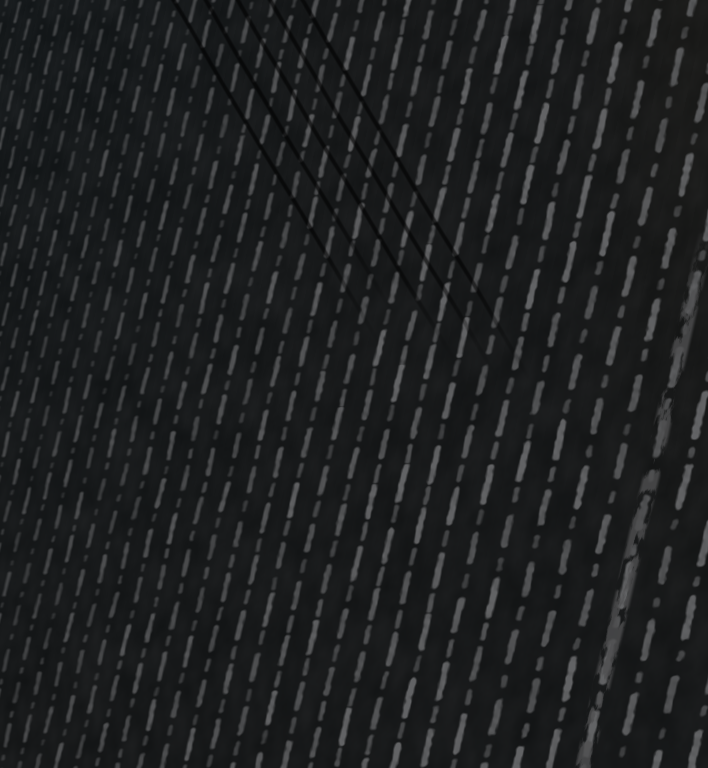
Write a WebGL 1 fragment shader that draws this texture.

```glsl
precision highp float;
// Dark woven mesh seen at an angle: leaning columns of pale stitches that widen
// to the right. Each column is a log-spaced cell, each stitch a capsule distance;
// noise adds uneven thread, diagonal creases and one frayed column.

uniform vec2 u_resolution;

const float LEAN = 0.23;          // sideways drift of a column per unit of height
const float COLUMN_DENSITY = 35.4;
const float COLUMN_GROWTH = 1.11;
const float TWILL_STEP = 0.36;    // stitch offset between neighbouring columns
const float FRAYED_COLUMN = 23.0;

const vec3 GAP_COLOR = vec3(0.072, 0.079, 0.082);
const vec3 CLOTH_COLOR = vec3(0.125, 0.130, 0.134);
const vec3 STITCH_COLOR = vec3(0.385, 0.388, 0.395);
const vec3 FRAY_COLOR = vec3(0.31, 0.31, 0.315);

float hash(vec2 p) {
  vec3 q = fract(vec3(p.xyx) * 0.1031);
  q += dot(q, q.yzx + 33.33);
  return fract((q.x + q.y) * q.z);
}

float noise(vec2 p) {
  vec2 i = floor(p);
  vec2 f = fract(p);
  f = f * f * (3.0 - 2.0 * f);
  float low = mix(hash(i), hash(i + vec2(1.0, 0.0)), f.x);
  float high = mix(hash(i + vec2(0.0, 1.0)), hash(i + 1.0), f.x);
  return mix(low, high, f.y);
}

float fbm(vec2 p) {
  float sum = 0.0;
  float weight = 0.5;
  for (int i = 0; i < 4; i++) {
    sum += weight * noise(p);
    p = p * 2.03 + 17.1;
    weight *= 0.5;
  }
  return sum / 0.9375;
}

// Column number across the cloth, and its inverse.
float columnAt(float across) {
  return COLUMN_DENSITY * log(1.0 + COLUMN_GROWTH * across);
}

float acrossAt(float column) {
  return (exp(column / COLUMN_DENSITY) - 1.0) / COLUMN_GROWTH;
}

// Soft upright capsule centred at the origin.
float capsule(vec2 p, float halfLength, float radius, float blur) {
  float d = length(vec2(p.x, max(abs(p.y) - halfLength, 0.0))) - radius;
  return 1.0 - smoothstep(-blur, blur, d);
}

// One stitch per period; shift moves the row by a fraction of a period.
float stitches(float x, float phase, float shift, float column, float period,
               float halfLength, float radius, float blur) {
  float row = floor(phase + shift + 0.5);
  float along = phase + shift - row;
  float chance = hash(vec2(column + 50.0, row + 70.0 + shift * 31.0));
  float jitter = (hash(vec2(row + 90.0, column + 40.0)) - 0.5) * 0.07;
  float size = halfLength * mix(0.8, 1.15, chance);
  vec2 local = vec2(x, (along + jitter) * period);
  return capsule(local, size * period, radius, blur) * mix(0.72, 1.06, chance);
}

// Thin dark folds running down to the right, fading toward their ends.
float creases(vec2 p, float blur) {
  float dark = 0.0;
  float diagonal = p.x + 0.6 * p.y + 0.006 * noise(p * 9.0);
  for (int i = 0; i < 5; i++) {
    float n = float(i);
    float d = abs(diagonal - 0.90 - 0.045 * n);
    float line = 1.0 - smoothstep(0.001, 0.003 + blur, d);
    float reach = 0.52 + 0.2 * hash(vec2(n, 5.0));
    dark = max(dark, line * smoothstep(reach, reach + 0.2, p.y));
  }
  return dark;
}

void main() {
  vec2 p = gl_FragCoord.xy / u_resolution.x;
  float blur = max(0.0024, 1.0 / u_resolution.x);

  // Position inside the leaning column
  float across = p.x - LEAN * p.y + 0.003 * (noise(p * 12.0) - 0.5);
  float column = floor(columnAt(across) + 0.5);
  float center = acrossAt(column);
  float x = across - center;
  float spacing = 0.0254 + 0.0282 * center;
  float period = 0.062 + 0.051 * center;
  float phase = (p.y - 0.54) / period - TWILL_STEP * column;

  // Cloth: dim bands between columns with soft mottling
  float band = smoothstep(0.12, 0.48, abs(x) / spacing);
  float mottling = fbm(vec2(across * 34.0, p.y * 26.0) + 8.0);
  float rib = 0.5 + 0.5 * cos(6.2832 * (phase + 0.8 * x / spacing));
  float lift = 0.85 * mottling - 0.12 + 0.22 * band * rib;
  vec3 color = mix(GAP_COLOR, CLOTH_COLOR, clamp(lift, 0.0, 1.0));
  color += vec3(-0.006, 0.002, 0.006) * smoothstep(0.6, 0.0, p.x) * p.y;
  color += vec3(0.010, 0.005, -0.003) * smoothstep(0.75, 1.0, p.x) * p.y;

  // Long stitches, with short ones halfway between
  float fuzz = noise(p * vec2(190.0, 150.0));
  float radius = spacing * 0.105 * mix(0.75, 1.25, fuzz);
  float middle = (center - 0.45) / 0.27;
  float shortLength = 0.025 + 0.09 * exp(-middle * middle);
  float longOnes = stitches(x, phase, 0.0, column, period, 0.24, radius, blur);
  float shortOnes = stitches(x, phase, 0.5, column, period, shortLength, radius * 0.8, blur);
  float light = mix(0.60, 1.0, smoothstep(-0.15, 0.55, across)) * mix(0.86, 1.06, fuzz);
  color = mix(color, STITCH_COLOR, min(1.0, max(longOnes, 0.72 * shortOnes) * light));

  // Frayed column, then creases
  float frayed = 1.0 - step(0.5, abs(column - FRAYED_COLUMN));
  float thread = smoothstep(0.38, 0.62, fbm(vec2(across * 110.0, p.y * 42.0)));
  float edge = 1.0 - smoothstep(0.008, 0.015, abs(x));
  color = mix(color, FRAY_COLOR, 0.8 * frayed * thread * edge * smoothstep(0.80, 0.62, p.y));
  color *= 1.0 - 0.6 * creases(p, blur);

  gl_FragColor = vec4(color, 1.0);
}
```
